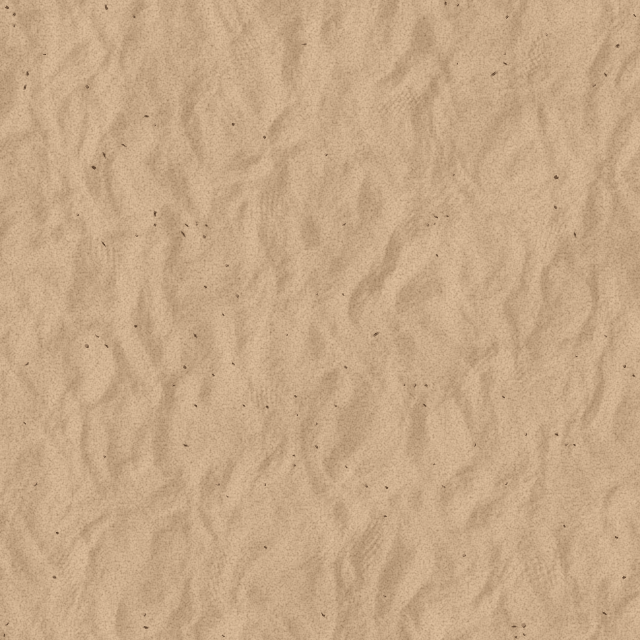
This texture is drawn by a WebGL 2 fragment shader. Its source:

```glsl
#version 300 es
precision highp float;

uniform vec2 u_resolution;
out vec4 fragColor;

vec2 hash2(vec2 cell) {
    vec3 h = fract(cell.xyx * vec3(0.1031, 0.1030, 0.0973));
    h += dot(h, h.yzx + 33.33);
    return fract((h.xx + h.yz) * h.zy);
}

mat2 rotation(float angle) {
    float c = cos(angle), s = sin(angle);
    return mat2(c, s, -s, c);
}

float cornerSlope(vec2 cell, vec2 offset) {
    return dot(hash2(cell) * 2.0 - 1.0, offset);
}

float gradientNoise(vec2 p) {
    vec2 i = floor(p), f = fract(p);
    vec2 u = f * f * f * (f * (f * 6.0 - 15.0) + 10.0);
    vec2 dx = vec2(1, 0), dy = vec2(0, 1);
    return mix(mix(cornerSlope(i, f), cornerSlope(i + dx, f - dx), u.x),
               mix(cornerSlope(i + dy, f - dy), cornerSlope(i + 1.0, f - 1.0), u.x), u.y);
}

// Trampled hollows: tilted oval bowls, one per jittered cell
float hollows(vec2 p) {
    float height = 0.0;
    vec2 home = floor(p * 12.0);
    for (int y = -1; y <= 1; y++) {
        for (int x = -1; x <= 1; x++) {
            vec2 cell = home + vec2(x, y);
            vec2 place = hash2(cell), form = hash2(cell + 71.0), kind = hash2(cell + 139.0);
            vec2 center = (cell + 0.5 + 0.7 * (place - 0.5)) / 12.0;
            vec2 radius = mix(vec2(0.016, 0.028), vec2(0.034, 0.056), form);
            vec2 q = rotation((kind.x - 0.5) * 2.2) * (p - center) / radius;
            float bowl = 1.0 - smoothstep(0.3, 1.0, length(q + vec2(0.2 * q.y * q.y, 0.0)));
            height -= 0.015 * kind.y * bowl * (1.0 + 0.5 * q.y);
        }
    }
    return height;
}

// Faint patches of shoe tread, at most one per large cell
float treads(vec2 p) {
    vec2 cell = floor(p * 4.0);
    vec2 place = hash2(cell + 211.0), kind = hash2(cell + 307.0);
    vec2 q = rotation(kind.x * 6.28) * (p - (cell + 0.5 + 0.4 * (place - 0.5)) / 4.0);
    float patchMask = 1.0 - smoothstep(0.5, 1.0, length(q / vec2(0.048, 0.022)));
    return 0.0018 * step(0.3, kind.y) * patchMask * cos(q.x * 600.0) * cos(q.y * 480.0);
}

float sandHeight(vec2 p) {
    p += 0.04 * vec2(gradientNoise(p * 9.0), gradientNoise(p * 9.0 + 40.0));
    vec2 q = vec2(p.x + 0.2 * p.y, 0.8 * p.y);
    float ridge = gradientNoise(q * 13.0 + 5.0);
    float height = 0.35 * gradientNoise(q * 7.0) / 7.0;
    height -= 0.7 * sqrt(ridge * ridge + 0.001) / 13.0;
    height += 0.55 * gradientNoise(rotation(0.6) * q * 28.0) / 28.0;
    height += 0.35 * gradientNoise(rotation(1.9) * p * 64.0) / 64.0;
    height += 0.25 * gradientNoise(rotation(2.6) * p * 120.0) / 120.0;
    return height + hollows(p) + treads(p);
}

// Pebbles and twigs: a few strays, the rest in tight clusters
vec3 addDebris(vec3 color, vec2 p) {
    vec2 cell = floor(p * 64.0);
    vec2 place = hash2(cell + 401.0), form = hash2(cell + 503.0), kind = hash2(cell + 607.0);
    float cluster = smoothstep(0.28, 0.48, gradientNoise(cell / 4.5 + 17.3));
    float present = step(kind.x, 0.018 + 0.7 * cluster);
    vec2 q = p - (cell + 0.5 + 0.45 * (place - 0.5)) / 64.0;
    q += 0.0016 * vec2(gradientNoise(p * 330.0), gradientNoise(p * 330.0 + 90.0));
    vec2 radius = mix(vec2(0.0009, 0.0011), vec2(0.0024, 0.0036), form * form);
    mat2 turn = rotation(kind.y * 6.28);
    float soft = 0.0005 + 0.4 / u_resolution.y;
    float body = (length(turn * q / radius) - 1.0) * radius.x;
    float shadow = (length(turn * (q - vec2(0.0014, -0.0012)) / radius) - 1.0) * radius.x;
    vec3 bodyColor = mix(vec3(0.34, 0.24, 0.16), vec3(0.80, 0.67, 0.54), step(0.45, form.x) * sqrt(place.y));
    color -= 0.05 * present * cluster * (1.0 - smoothstep(0.0, 0.007, length(q)));
    color = mix(color, vec3(0.34, 0.24, 0.16), 0.85 * present * (1.0 - smoothstep(-soft, soft, shadow)));
    return mix(color, bodyColor, present * (1.0 - smoothstep(-soft, soft, body)));
}

void main() {
    vec2 p = gl_FragCoord.xy / u_resolution.y;

    // Low light from the upper left, with deeper tone in steep shade
    vec2 stepAway = 0.0015 * normalize(vec2(1.0, -0.4));
    float slope = (sandHeight(p + stepAway) - sandHeight(p - stepAway)) / 0.003;
    float lit = slope / sqrt(1.0 + slope * slope);
    float shade = min(lit, 0.0);
    float tone = 0.008 + 0.046 * lit - 0.045 * shade * shade;

    // Broad damp patches
    tone += 0.025 * gradientNoise(p * 5.0 + 23.0);

    // Fine grain, skewed towards dark specks
    float grain = gradientNoise(p * 330.0) + 0.5 * gradientNoise(rotation(0.7) * p * 190.0);
    tone += 0.115 * grain - 0.07 * grain * grain;

    vec3 color = vec3(0.78, 0.66, 0.53) + tone * vec3(1.0, 1.0, 0.97);
    fragColor = vec4(addDebris(color, p), 1.0);
}
```
